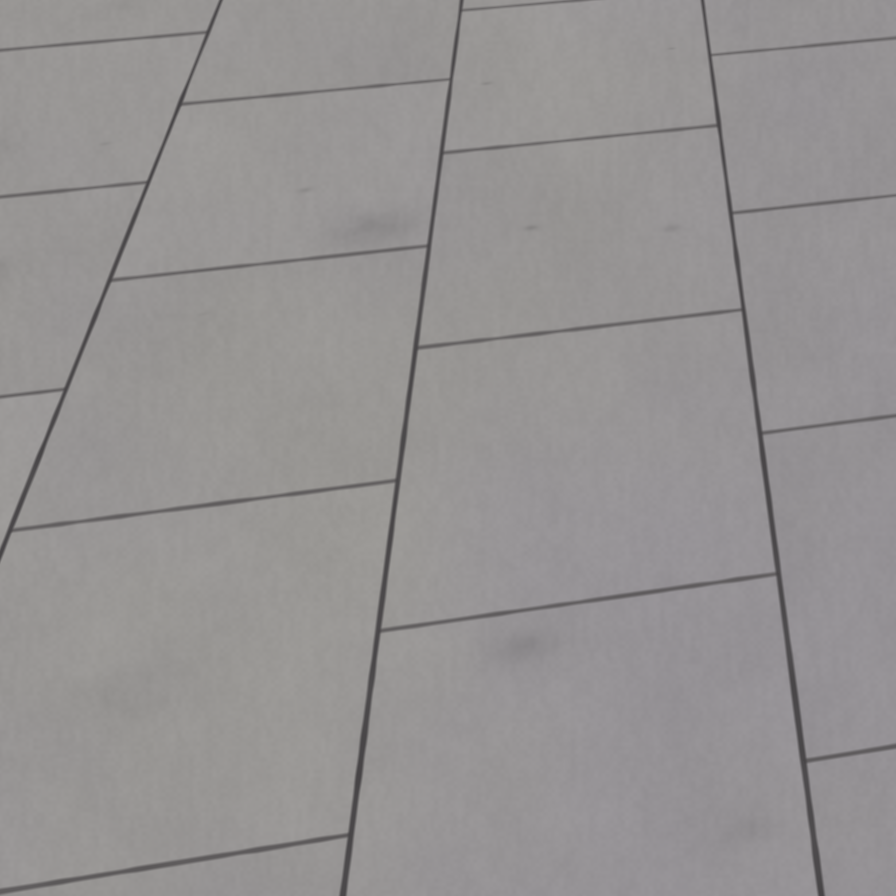
Reproduce this texture procedurally as a Shadertoy shader.

```glsl
// Grey stone paving in running bond, seen in perspective.
// Each pixel is projected onto the ground plane, split into staggered slabs,
// then shaded with soft mottling, faint stains and dark, irregular joints.

// View: vanishing points lie on a level horizon above the canvas
const float HORIZON = 2.0117;
const float COLUMN_VANISH_X = 0.6497;
const float ROW_VANISH_X = 12.370;
const float COLUMN_WIDTH = 0.2655;
const float ROW_LENGTH = 1.541;
const float COLUMN_SHIFT = 1.5;
const float BOND_OFFSET = 0.518;

// Joints: half widths scale with nearness, softness is in canvas units
const float LONG_JOINT = 0.0018;
const float CROSS_JOINT = 0.0014;
const float JOINT_SOFTNESS = 0.0022;
const float JOINT_WOBBLE = 0.0010;

// Colours and wear
const vec3 STONE_WARM = vec3(0.602, 0.594, 0.582);
const vec3 STONE_COOL = vec3(0.584, 0.571, 0.586);
const vec3 LONG_JOINT_COLOR = vec3(0.275, 0.265, 0.272);
const vec3 CROSS_JOINT_COLOR = vec3(0.340, 0.328, 0.332);
const float SLAB_VARIATION = 0.014;
const float MOTTLE = 0.026;
const float GRAIN = 0.014;
const float STAIN_STRENGTH = 0.10;

float hash(vec2 p) {
    return fract(sin(dot(p, vec2(127.1, 311.7))) * 43758.5453);
}

float noise(vec2 p) {
    vec2 i = floor(p), f = fract(p);
    f = f * f * (3.0 - 2.0 * f);
    return mix(mix(hash(i), hash(i + vec2(1.0, 0.0)), f.x),
               mix(hash(i + vec2(0.0, 1.0)), hash(i + vec2(1.0, 1.0)), f.x), f.y);
}

float fbm(vec2 p) {
    float sum = 0.0, weight = 0.5;
    for (int i = 0; i < 4; i++) {
        sum += weight * noise(p);
        p = p * 2.03 + 17.3;
        weight *= 0.5;
    }
    return sum / 0.9375;
}

// Distance from x to the nearest whole number
float toNearest(float x) {
    return abs(fract(x + 0.5) - 0.5);
}

float jointMask(float dist, float halfWidth, float softness) {
    return 1.0 - smoothstep(halfWidth - softness, halfWidth + softness, dist);
}

// Two faint smudges per slab, from small specks to broad smears
float stains(vec2 cell, vec2 local) {
    float sum = 0.0;
    for (int i = 0; i < 2; i++) {
        vec2 seed = cell + 19.7 * float(i + 1);
        vec2 center = 0.1 + 0.8 * vec2(hash(seed), hash(seed + 5.3));
        float pick = hash(seed + 9.1);
        float radius = mix(0.012, 0.11, pick * pick * pick);
        vec2 offset = (local - center) * vec2(0.8, 1.3);
        float ragged = 0.5 + fbm(local * 14.0 + seed);
        sum += hash(seed + 3.7) * exp(-dot(offset, offset) / (radius * radius)) * ragged;
    }
    return sum;
}

void mainImage(out vec4 fragColor, in vec2 fragCoord) {
    vec2 p = fragCoord / iResolution.xy;
    float softness = max(JOINT_SOFTNESS, 1.0 / iResolution.y);

    // Ground coordinates and slab index
    float depth = HORIZON - p.y;
    float u = (p.x - COLUMN_VANISH_X) / (depth * COLUMN_WIDTH) + COLUMN_SHIFT;
    float v = (ROW_VANISH_X - p.x) / (depth * ROW_LENGTH);
    float column = floor(u);
    float row = v - BOND_OFFSET * mod(column, 2.0);
    vec2 cell = vec2(column, floor(row));
    vec2 local = fract(vec2(u, row));

    // Stone: warm and cool drift, slab tone, mottling, streaks and grain
    float drift = fbm(p * 3.0 + 4.0) - 0.5;
    float warmth = smoothstep(0.1, 0.9, 0.85 - 0.6 * p.x + 0.9 * drift);
    vec3 color = mix(STONE_COOL, STONE_WARM, warmth);
    color += SLAB_VARIATION * (hash(cell + 2.0) - 0.5);
    color += MOTTLE * (fbm(p * 9.0 + cell * 3.1) - 0.5);
    color += GRAIN * (noise(p * vec2(150.0, 60.0)) - 0.5);
    color += GRAIN * (noise(p * 230.0) - 0.5);
    color *= 1.0 - STAIN_STRENGTH * stains(cell, local);

    // Joints: ground distances converted back to canvas units
    float wobble = JOINT_WOBBLE * (noise(p * 45.0) - 0.5);
    float longDist = toNearest(u) * depth * COLUMN_WIDTH + wobble;
    float crossDist = toNearest(row) * depth / v + wobble;
    float crossMask = jointMask(crossDist, CROSS_JOINT * depth, softness);
    float longMask = jointMask(longDist, LONG_JOINT * depth, softness);
    float wear = 0.9 + 0.1 * noise(p * 30.0 + 8.0);
    color = mix(color, CROSS_JOINT_COLOR, crossMask * wear * mix(0.95, 0.8, p.y));
    color = mix(color, LONG_JOINT_COLOR, longMask * wear);

    fragColor = vec4(clamp(color, 0.0, 1.0), 1.0);
}
```
